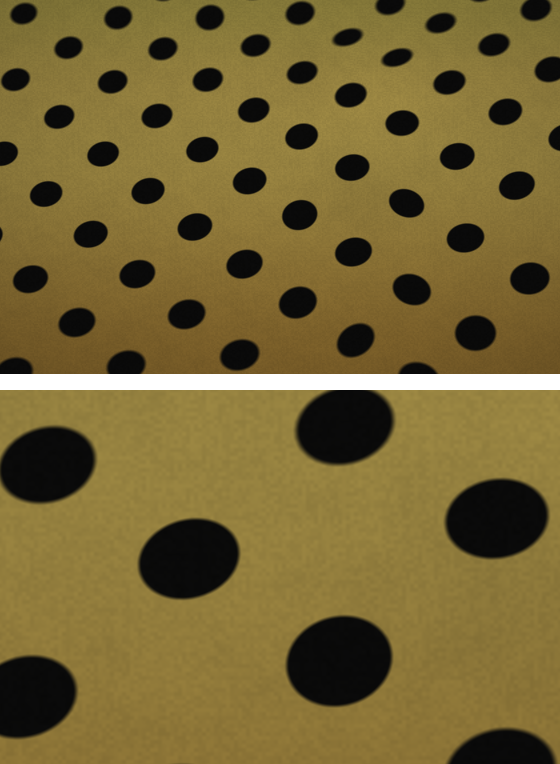
Top, the full canvas; bottom, a detail of the centre.
Give the GLSL for this texture, as a Shadertoy shader.

```glsl
// Black polka dots on softly folded golden satin, seen at a slant.

float hash(vec2 p) {
    return fract(sin(dot(p, vec2(127.1, 311.7))) * 43758.5453);
}

float noise(vec2 p) {
    vec2 cell = floor(p), f = fract(p);
    f = f * f * (3.0 - 2.0 * f);
    return mix(mix(hash(cell), hash(cell + vec2(1, 0)), f.x),
               mix(hash(cell + vec2(0, 1)), hash(cell + vec2(1, 1)), f.x), f.y);
}

// Soft round hill, 1 at its centre
float bump(vec2 p, vec2 centre, vec2 size) {
    vec2 d = (p - centre) / size;
    return exp(-dot(d, d));
}

// Lattice index to canvas position: slanted grid, bent by perspective and folds
vec2 dotCentre(vec2 n) {
    float i = n.x, j = n.y;
    vec2 c = vec2(0.348, 0.260) + i * vec2(0.1003, 0.0807) + j * vec2(0.0859, -0.0664);
    c += i * j * vec2(0.00065, 0.0055) - i * i * vec2(0.0025, 0.0017);
    c.x += j * j * (0.0025 + 0.00026 * j) + 0.00013 * i * i * j;
    c.y += 0.0143 * bump(n, vec2(3.0, 0.5), vec2(2.45, 1.0));
    c.y -= 0.030 * bump(n, vec2(1.5, 4.2), vec2(1.0));
    return c;
}

// Coverage of one dot, foreshortened and turned by the folds around it
float dotMask(vec2 p, vec2 c, float pixel) {
    float aspect = 0.76
        - 0.28 * bump(c, vec2(0.69, 0.591), vec2(0.17, 0.058))
        + 0.17 * bump(c, vec2(0.378, 0.656), vec2(0.195, 0.03))
        + 0.09 * bump(c, vec2(0.531, 0.227), vec2(0.06, 0.13))
        + 0.12 * bump(c, vec2(0.885, 0.096), vec2(0.12, 0.09));
    float valley = exp(-pow((c.x - 0.723) / 0.078, 2.0)) * (1.0 - smoothstep(0.28, 0.54, c.y));
    float ridge = exp(-pow((c.x - 0.632) / 0.065, 2.0)) * (1.0 - smoothstep(0.07, 0.28, c.y));
    float tilt = 0.28 - 0.65 * valley + 0.5 * ridge
        - 0.3 * bump(c, vec2(0.91, 0.08), vec2(0.1, 0.12));

    float radius = 0.0341 - 0.016 * c.y + 0.004 * c.x;
    vec2 d = mat2(cos(tilt), -sin(tilt), sin(tilt), cos(tilt)) * (p - c);
    d.y /= aspect;
    float dist = (length(d) - radius) * aspect;

    // Focus lies across the middle
    float blur = max(pixel, 0.0012 + 0.007 * abs(c.y - 0.32));
    return 1.0 - smoothstep(-blur, blur, dist);
}

void mainImage(out vec4 fragColor, in vec2 fragCoord) {
    vec2 p = fragCoord / iResolution.x;
    vec2 uv = fragCoord / iResolution.xy;

    // Cloth: brown in front, olive behind, dimmer in the corners
    vec3 cloth = mix(vec3(0.49, 0.375, 0.16), vec3(0.565, 0.49, 0.24),
                     smoothstep(-0.05, 0.65, uv.y));
    cloth = mix(cloth, vec3(0.51, 0.48, 0.22), 0.6 * smoothstep(0.75, 1.05, uv.y));
    vec2 corner = uv - vec2(0.52, 0.55);
    cloth *= 1.04 - 0.36 * dot(corner, corner);

    // Fold shading
    cloth *= 1.0 + 0.05 * bump(p, vec2(0.66, 0.49), vec2(0.14, 0.07))
                 - 0.06 * bump(p, vec2(0.64, 0.32), vec2(0.07, 0.06))
                 - 0.04 * bump(p, vec2(0.56, 0.53), vec2(0.05, 0.06));

    // Mottling and fine weave
    cloth *= 1.0 + 0.035 * (noise(p * 45.0) - 0.5) + 0.08 * (noise(p * 420.0) - 0.5);

    float ink = 0.0;
    for (int j = -5; j <= 4; j++) {
        for (int i = -3; i <= 7; i++) {
            vec2 c = dotCentre(vec2(i, j));
            if (distance(p, c) < 0.05) ink = max(ink, dotMask(p, c, 1.0 / iResolution.x));
        }
    }

    vec3 black = vec3(0.037, 0.037, 0.036) + 0.01 * (noise(p * 380.0) - 0.5);
    fragColor = vec4(mix(cloth, black, ink), 1.0);
}
```
